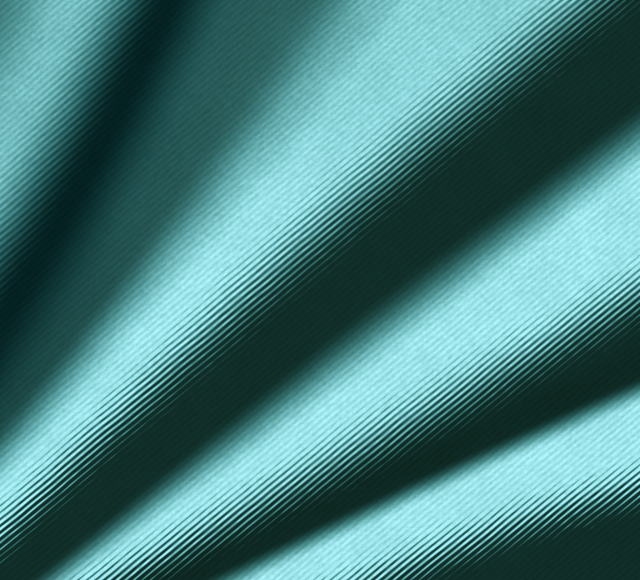
A Shadertoy shader for this texture:

```glsl
// Satin twill gathered into soft folds that fan out from the lower left.
// Each fold edge is a parabola; smooth ramps across the edges give the light,
// and fine diagonal ribs catch it where the cloth turns into shadow.

#define TWILL_FREQ   108.0   // ribs per canvas height
#define TWILL_ANGLE  0.69    // rib direction in radians
#define RIB_RELIEF   0.024   // how far ribs push the shadow edges
#define RIB_CONTRAST 0.035   // rib shading on lit cloth
#define GRAIN        0.075   // woven speckle strength
#define SHADOW       0.178   // level of the deep folds
#define HIGHLIGHT    0.895   // level of the lit crests

float hash(vec2 p) {
    vec3 q = fract(vec3(p.xyx) * 0.1031);
    q += dot(q, q.yzx + 33.33);
    return fract((q.x + q.y) * q.z);
}

float noise(vec2 p) {
    vec2 i = floor(p), f = fract(p);
    f = f * f * (3.0 - 2.0 * f);
    return mix(mix(hash(i), hash(i + vec2(1, 0)), f.x),
               mix(hash(i + vec2(0, 1)), hash(i + vec2(1, 1)), f.x), f.y);
}

float cloudy(vec2 p) {
    float sum = 0.0, amp = 0.5;
    for (int i = 0; i < 4; i++) {
        sum += amp * noise(p);
        p = p * 2.03 + 17.0;
        amp *= 0.5;
    }
    return sum;
}

// Approximate distance above the parabola y = k.x + k.y x + k.z x^2
float above(vec2 p, vec3 k) {
    float slope = k.y + 2.0 * k.z * p.x;
    return (p.y - k.x - p.x * (k.y + k.z * p.x)) / sqrt(1.0 + slope * slope);
}

// Lit fold: soft entry under its upper edge, ribbed fall at its lower edge
float fold(float upper, float lower, float soft, float fall, float rib) {
    float entry = 1.0 - smoothstep(-soft, soft, upper);
    float turn = smoothstep(-0.4 * fall, fall, lower + rib * RIB_RELIEF);
    return entry * turn;
}

// Teal dye: red and blue follow the green level
vec3 dye(float level) {
    float x = level - 0.19;
    return vec3(0.07 + x * (0.46 + 0.44 * x), level, level - 0.02 + 0.058 * x);
}

void mainImage(out vec4 fragColor, in vec2 fragCoord) {
    vec2 p = fragCoord / iResolution.y;

    // Slightly wavering ribs, faded out when too fine to resolve
    vec2 across = vec2(-sin(TWILL_ANGLE), cos(TWILL_ANGLE));
    vec2 along = vec2(across.y, -across.x);
    float waver = 0.006 * (cloudy(p * 5.0) - 0.5);
    float phase = (dot(p, across) + waver) * TWILL_FREQ;
    float visible = 1.0 - smoothstep(0.28, 0.5, TWILL_FREQ / iResolution.y);
    float rib = sin(6.2832 * phase) * visible;
    rib *= 0.75 + 0.5 * noise(vec2(dot(p, along) * 70.0, floor(phase)));

    // Fold edges, from the upper left to the lower right
    vec2 q = p + 0.006 * (cloudy(p * 9.0 + 4.0) - 0.5);
    float valley = above(q, vec3(0.44, 1.595, 1.027));
    float crest1 = above(q, vec3(0.21, 1.154, 0.20));
    float shade1 = above(q, vec3(0.066, 0.965, -0.074));
    float crest2 = above(q, vec3(-0.071, 0.771, -0.014));
    float shade2 = above(q, vec3(-0.107, 0.479, 0.045));
    float crest3 = above(q, vec3(-0.200, 0.517, -0.037));
    float shade3 = above(q, vec3(-0.348, 0.613, -0.145));

    // Half-lit sheet above the first crest, with a glow towards it
    float spread = mix(0.5, 1.0, smoothstep(0.0, 0.7, p.x));
    float sheet = smoothstep(0.0, 0.10, -valley) * smoothstep(-0.06, 0.0, crest1);
    float level = SHADOW + sheet * (0.075 + 0.08 * smoothstep(0.3, 1.0, p.y));
    level += 0.13 * p.y * sheet * exp(-max(crest1, 0.0) / 0.09);

    // Upper left fold, dimming again towards the corner
    float corner = smoothstep(0.015, 0.15, valley + 0.4 * rib * RIB_RELIEF);
    corner *= 0.56 - 0.24 * smoothstep(0.17, 0.30, valley);
    level += corner;
    level -= 0.05 * exp(-pow(valley / 0.045, 2.0));

    // Three bright folds
    float lit1 = fold(crest1, shade1, 0.085 * spread, 0.085 * spread, rib);
    float lit2 = fold(crest2, shade2, 0.055 * spread, 0.065 * spread, rib);
    float lit3 = fold(crest3, shade3, 0.024, 0.045, rib);
    lit1 *= 1.0 - 0.10 * smoothstep(0.5, 1.0, p.y);
    float lit = max(lit1, max(lit2, lit3));
    level = mix(level, HIGHLIGHT, lit);

    // Darker lip just above the lowest crest
    level -= 0.025 * exp(-pow((crest3 - 0.045) / 0.04, 2.0)) * (1.0 - lit);

    // Weave: ribs, speckle stretched along them, and broad unevenness
    float bright = smoothstep(0.12, 0.85, level);
    float speck = noise(vec2(dot(p, along) * 170.0, dot(p, across) * 290.0));
    float fine = hash(floor(p * 464.0));
    level += rib * RIB_CONTRAST * (0.2 + bright);
    level += GRAIN * (0.2 + bright) * (0.7 * speck + 0.3 * fine - 0.5);
    level += 0.05 * (0.3 + bright) * (cloudy(p * 14.0) - 0.47);

    // The narrow valley is cooler than the other shadows
    vec3 colour = dye(clamp(level, 0.09, 0.96));
    colour += vec3(-0.025, 0.0, 0.025) * exp(-pow(valley / 0.08, 2.0));
    fragColor = vec4(clamp(colour, 0.0, 1.0), 1.0);
}
```
